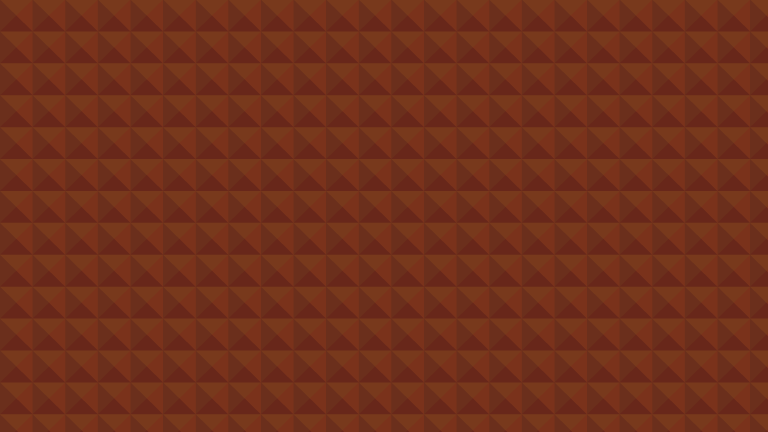
Give the GLSL for this pattern, as a WebGL 1 fragment shader.

```glsl
precision highp float;
// Draws a grid of square studs, each a four-sided pyramid with flat-lit facets.

uniform vec2 u_resolution;

const vec2 REPEATS = vec2(23.55, 13.54); // studs across and down the canvas
const vec2 PHASE = vec2(0.0, 0.445);     // part of a stud cut off at left and bottom
const vec3 TOP_COLOR = vec3(0.470, 0.224, 0.108);
const vec3 RIGHT_COLOR = vec3(0.480, 0.198, 0.106);
const vec3 LEFT_COLOR = vec3(0.420, 0.186, 0.108);
const vec3 BOTTOM_COLOR = vec3(0.408, 0.154, 0.102);
const int SAMPLES = 4;                   // smoothing samples per pixel side

// Colour of the facet under a point given in stud units.
vec3 facetColor(vec2 studPos) {
  vec2 p = fract(studPos) - 0.5;
  float aboveRising = step(p.x, p.y);
  float aboveFalling = step(-p.x, p.y);
  vec3 upperRight = mix(RIGHT_COLOR, TOP_COLOR, aboveRising);
  vec3 lowerLeft = mix(BOTTOM_COLOR, LEFT_COLOR, aboveRising);
  return mix(lowerLeft, upperRight, aboveFalling);
}

void main() {
  // Average a small grid of samples to smooth ridges and seams.
  vec3 total = vec3(0.0);
  for (int j = 0; j < SAMPLES; j++) {
    for (int i = 0; i < SAMPLES; i++) {
      vec2 offset = (vec2(float(i), float(j)) + 0.5) / float(SAMPLES) - 0.5;
      vec2 uv = (gl_FragCoord.xy + offset) / u_resolution;
      total += facetColor(uv * REPEATS + PHASE);
    }
  }
  gl_FragColor = vec4(total / float(SAMPLES * SAMPLES), 1.0);
}
```
